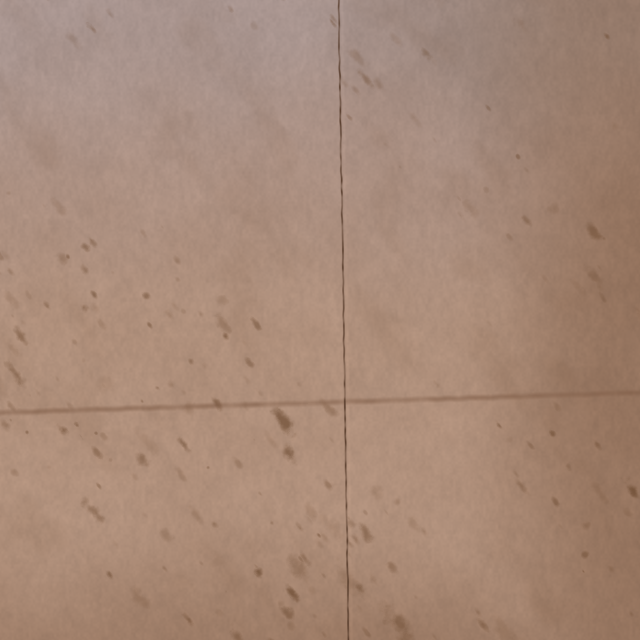
Give the GLSL for this texture, as a WebGL 1 fragment shader.

```glsl
precision highp float;
uniform vec2 u_resolution;

const vec2 CROSSING = vec2(0.539, 0.372);    // where the joints meet
const vec2 SLAB_SIZE = vec2(1.0, 1.0);
const vec2 JOINT_SLOPE = vec2(-0.016, 0.031); // lean of upright, rise of level joint
const float UPRIGHT_HALF_WIDTH = 0.0013;
const float LEVEL_HALF_WIDTH = 0.0036;
const vec2 VEIN_DIR = vec2(0.62, -0.785);

const vec3 WARM_STONE = vec3(0.685, 0.56, 0.48);
const vec3 PINK_STONE = vec3(0.672, 0.566, 0.514);
const vec3 GREY_STONE = vec3(0.66, 0.582, 0.56);
const vec3 SHADED_GREY = vec3(0.595, 0.508, 0.465);
const vec3 SHADED_WARM = vec3(0.575, 0.445, 0.36);
const vec3 STAIN_COLOR = vec3(0.41, 0.28, 0.18);
const vec3 UPRIGHT_COLOR = vec3(0.34, 0.235, 0.17);
const vec3 LEVEL_COLOR = vec3(0.50, 0.365, 0.28);
const float GRAIN_STRENGTH = 0.06;
const float FLECK_STRENGTH = 0.055;
const float MOTTLE_STRENGTH = 0.07;

float hash(vec2 p) {
  vec3 q = fract(vec3(p.xyx) * 0.1031);
  q += dot(q, q.yzx + 33.33);
  return fract((q.x + q.y) * q.z);
}

float noise(vec2 p) {
  vec2 i = floor(p);
  vec2 f = fract(p);
  f = f * f * (3.0 - 2.0 * f);
  return mix(mix(hash(i), hash(i + vec2(1.0, 0.0)), f.x),
             mix(hash(i + vec2(0.0, 1.0)), hash(i + vec2(1.0, 1.0)), f.x), f.y);
}

float fbm(vec2 p) {
  float sum = 0.0;
  float weight = 0.5;
  for (int i = 0; i < 4; i++) {
    sum += weight * noise(p);
    p = p * 2.03 + 17.3;
    weight *= 0.5;
  }
  return sum / 0.9375;
}

// Coordinates along and across the veins
vec2 veinSpace(vec2 p) {
  return vec2(dot(p, VEIN_DIR), dot(p, vec2(-VEIN_DIR.y, VEIN_DIR.x)));
}

// Stretched, ragged spots, one candidate per cell, gathered along veins
float stains(vec2 p, float cells, float density, float seed) {
  vec2 g = p * cells;
  vec2 home = floor(g);
  float ragged = (fbm(p * 70.0 + seed) - 0.5) * 1.7;
  float cover = 0.0;
  for (int y = -1; y <= 1; y++) {
    for (int x = -1; x <= 1; x++) {
      vec2 cell = home + vec2(float(x), float(y));
      vec2 key = cell + seed;
      vec2 center = cell + vec2(hash(key + 3.1), hash(key + 7.7));
      float vein = noise(veinSpace(center / cells) * vec2(2.2, 7.0) + 21.0);
      float present = step(hash(key + 11.3), density * smoothstep(0.3, 0.75, vein));
      float size = mix(0.08, 0.19, hash(key + 19.9));
      vec2 d = veinSpace(g - center);
      d.x /= mix(1.0, 3.0, hash(key + 29.3));
      float spot = 1.0 - smoothstep(0.0, 1.35, length(d) / size + ragged);
      float strength = hash(key + 37.1);
      cover = max(cover, present * spot * mix(0.2, 0.85, strength * strength));
    }
  }
  return cover;
}

float line(float d, float halfWidth, float softness) {
  float blur = max(softness, 0.7 / u_resolution.y);
  return 1.0 - smoothstep(halfWidth - blur, halfWidth + blur, abs(d));
}

void main() {
  vec2 p = gl_FragCoord.xy / u_resolution;

  // Slab grid with leaning, slightly uneven joints
  vec2 wobble = vec2(noise(vec2(p.y * 75.0, 2.0)), noise(vec2(p.x * 60.0, 9.0))) - 0.5;
  vec2 grid = p - CROSSING - JOINT_SLOPE * (p.yx - CROSSING.yx) + wobble * 0.0014;
  vec2 slab = floor(grid / SLAB_SIZE);
  vec2 joint = (fract(grid / SLAB_SIZE + 0.5) - 0.5) * SLAB_SIZE;

  // Broad light: grey above, warm below, shaded at the right and bottom edges
  float drift = (fbm(p * 3.5 + 5.0) - 0.5) * 0.14;
  vec3 grey = mix(GREY_STONE, SHADED_GREY, smoothstep(0.35, 0.95, p.x + drift));
  vec3 color = mix(WARM_STONE, PINK_STONE, smoothstep(0.45, 0.8, p.y + drift));
  color = mix(color, grey, smoothstep(0.7, 0.97, p.y + drift));
  float shade = smoothstep(0.7, 1.0, p.x + drift) * (1.0 - 0.5 * smoothstep(0.6, 1.0, p.y));
  shade = max(shade, 0.75 * (1.0 - smoothstep(-0.03, 0.2, p.y + drift)));
  color = mix(color, SHADED_WARM, shade * 0.9);

  // Slab tint, cloudy mottling, upright flecks and fine grain
  color *= 1.0 + (hash(slab + 41.0) - 0.5) * 0.02;
  float mottle = fbm(p * 13.0 + slab * 13.0) - 0.5;
  color *= 1.0 + mottle * MOTTLE_STRENGTH * vec3(0.8, 1.0, 1.2);
  float fleck = fbm(p * vec2(85.0, 48.0) + 3.0) - 0.5;
  float grain = 0.6 * noise(p * vec2(210.0, 130.0)) + 0.4 * noise(p * 300.0 + 8.0) - 0.5;
  color *= 1.0 + fleck * FLECK_STRENGTH + grain * GRAIN_STRENGTH;

  // Faint clouds, blotches, specks and pinpricks
  float cloud = smoothstep(0.55, 0.85, fbm(veinSpace(p) * vec2(9.0, 17.0) + 31.0));
  float stain = max(stains(p, 12.0, 0.34, 53.0) * 0.6, stains(p, 21.0, 0.36, 97.0) * 0.85);
  stain = max(stain, stains(p, 36.0, 0.25, 151.0) * 0.6);
  color = mix(color, STAIN_COLOR, max(stain, cloud * 0.09));

  // Soft wide level joint, then the thin broken upright joint with a pale lip
  float levelWear = mix(0.35, 0.6, noise(vec2(p.x * 50.0, 4.0)));
  color = mix(color, LEVEL_COLOR, line(joint.y, LEVEL_HALF_WIDTH, 0.0036) * levelWear);
  color *= 1.0 + 0.03 * line(joint.x - 0.005, 0.002, 0.002);
  float uprightWear = mix(0.4, 0.95, noise(vec2(p.y * 110.0, 6.0)));
  color = mix(color, UPRIGHT_COLOR, line(joint.x, UPRIGHT_HALF_WIDTH, 0.0013) * uprightWear);

  gl_FragColor = vec4(color, 1.0);
}
```
